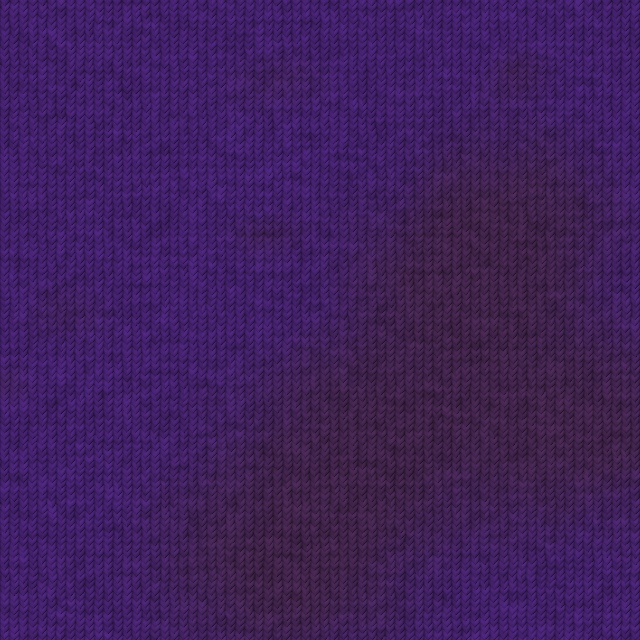
Give the GLSL for this texture, as a three.js fragment shader.

```glsl
// Purple knitted cloth: 68 by 102 fine V stitches with broad brownish stains.
varying vec2 vUv;

const vec2 STITCHES = vec2(68.0, 102.0);
const float LEG_SLOPE = 1.5;
const vec3 PURPLE = vec3(0.284, 0.139, 0.460);
const vec3 STAIN = vec3(0.274, 0.154, 0.296);

float hash(vec2 p) {
  vec3 q = fract(vec3(p.xyx) * 0.1031);
  q += dot(q, q.yzx + 33.33);
  return fract((q.x + q.y) * q.z);
}

vec2 gradientAt(vec2 cell) {
  float angle = 6.2832 * hash(cell);
  return vec2(cos(angle), sin(angle));
}

// Gradient noise, roughly -0.7 to 0.7
float noise(vec2 p) {
  vec2 i = floor(p);
  vec2 f = fract(p);
  vec2 u = f * f * f * (f * (f * 6.0 - 15.0) + 10.0);
  vec2 e = vec2(1.0, 0.0);
  float low = mix(dot(gradientAt(i), f), dot(gradientAt(i + e), f - e), u.x);
  float high = mix(dot(gradientAt(i + e.yx), f - e.yx),
                   dot(gradientAt(i + 1.0), f - 1.0), u.x);
  return mix(low, high, u.y);
}

float fbm(vec2 p) {
  float sum = 0.0;
  float gain = 0.5;
  for (int i = 0; i < 5; i++) {
    sum += gain * noise(p);
    p = p * 2.03 + 17.3;
    gain *= 0.55;
  }
  return sum;
}

float blob(vec2 p, vec2 center, vec2 radius) {
  vec2 d = (p - center) / radius;
  return exp(-dot(d, d));
}

// Large diagonal stain with ragged edges and a few faint satellites
float stainAmount(vec2 uv) {
  vec2 p = uv + 0.03 * vec2(fbm(uv * 5.0), fbm(uv * 5.0 + 40.0));
  float body = blob(p, vec2(0.79, 0.66), vec2(0.17, 0.15))
             + 0.8 * blob(p, vec2(0.68, 0.51), vec2(0.17, 0.13))
             + blob(p, vec2(0.56, 0.30), vec2(0.24, 0.15))
             + blob(p, vec2(0.93, 0.33), vec2(0.18, 0.17))
             + blob(p, vec2(0.44, 0.09), vec2(0.22, 0.14));
  float spots = blob(p, vec2(0.41, 0.64), vec2(0.07, 0.04))
              + blob(p, vec2(0.42, 0.87), vec2(0.10, 0.05))
              + blob(p, vec2(0.10, 0.51), vec2(0.07, 0.05))
              + blob(p, vec2(0.80, 0.89), vec2(0.05, 0.04))
              + blob(p, vec2(0.01, 0.40), vec2(0.04, 0.03));
  float density = body + 0.45 * spots + 0.30 * fbm(uv * 7.0 + 9.0);
  return smoothstep(0.0, 1.15, density);
}

// Brightness of one yarn leg, lit from the upper left
float knitShade(vec2 p) {
  float across = fract(p.x) - 0.5;
  float side = smoothstep(-0.06, 0.06, across);
  float along = p.y - LEG_SLOPE * abs(across);
  float q = fract(along);
  vec2 id = vec2(floor(p.x) * 2.0 + step(0.0, across), floor(along));

  float yarn = sin(3.1416 * q);
  float lit = -cos(3.1416 * q) * mix(0.03, 0.15, side);
  float gap = 1.0 - smoothstep(0.0, 0.6, yarn);
  float groove = smoothstep(0.28, 0.50, abs(across));
  float shade = 0.90 + 0.08 * yarn + lit;
  shade -= gap * mix(0.06, 0.22, side);
  shade -= 0.22 * groove;
  return shade + 0.13 * (hash(id) - 0.5);
}

void main() {
  // Slight unevenness of the stitch grid
  vec2 p = vUv * STITCHES;
  p += 0.20 * vec2(noise(vUv * vec2(30.0, 45.0)), noise(vUv * 38.0 + 21.0));
  float shade = knitShade(p);

  // Uneven yarn along the rows, and small worn patches
  shade += 0.14 * noise(vUv * vec2(18.0, 95.0));
  shade += 0.12 * noise(vUv * vec2(48.0, 64.0) + 70.0);
  shade += 0.06 * fbm(vUv * vec2(4.0, 16.0) + 5.0);

  vec3 cloth = mix(PURPLE, STAIN, 0.88 * stainAmount(vUv));
  gl_FragColor = vec4(cloth * clamp(shade, 0.50, 1.12), 1.0);
}
```
